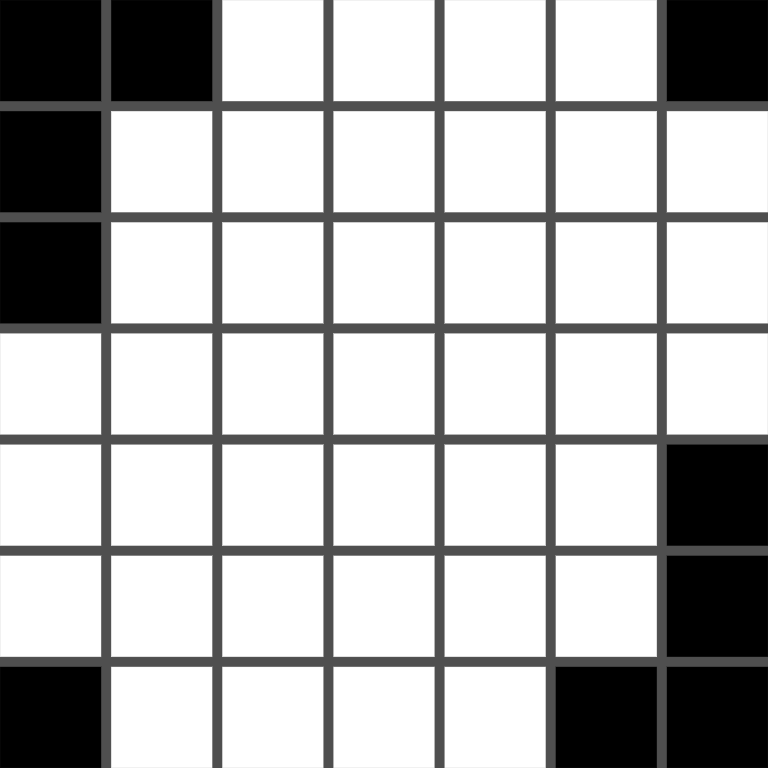
Write a three.js fragment shader that draws this pattern.

```glsl
// A seven by seven board of white cells split by grey grid lines,
// with black cells clustered in the corners. The cell index is folded
// by a half turn, since the black cells are symmetric about the centre.

varying vec2 vUv;

const float CELLS = 7.0;
const float LINE_WIDTH = 0.0130;
const float EDGE_SOFTNESS = 0.001;
// The outermost lines fall just outside the canvas.
const float PITCH = (1.0 + LINE_WIDTH) / CELLS;

const vec3 WHITE = vec3(1.0);
const vec3 BLACK = vec3(0.0);
const vec3 GREY = vec3(0.31);

// Cell indices run from -3 to 3 on both axes, with (0, 0) in the middle.
bool isBlackCell(vec2 cell) {
  vec2 folded = cell.y >= cell.x ? cell : -cell;
  bool sideRun = folded.x < -2.5 && folded.y > 0.5;
  bool topRun = folded.y > 2.5 && folded.x < -1.5;
  bool otherCorner = abs(cell.x + cell.y) > 5.5;
  return sideRun || topRun || otherCorner;
}

// Coverage of the grid lines, from the distance to the nearest cell border.
float gridLines(vec2 gridPos) {
  vec2 toBorder = (0.5 - abs(fract(gridPos + 0.5) - 0.5)) * PITCH;
  float dist = min(toBorder.x, toBorder.y) - 0.5 * LINE_WIDTH;
  return 1.0 - smoothstep(-EDGE_SOFTNESS, EDGE_SOFTNESS, dist);
}

void main() {
  vec2 gridPos = (vUv - 0.5) / PITCH;
  vec2 cell = floor(gridPos + 0.5);

  vec3 color = isBlackCell(cell) ? BLACK : WHITE;
  color = mix(color, GREY, gridLines(gridPos));

  gl_FragColor = vec4(color, 1.0);
}
```
